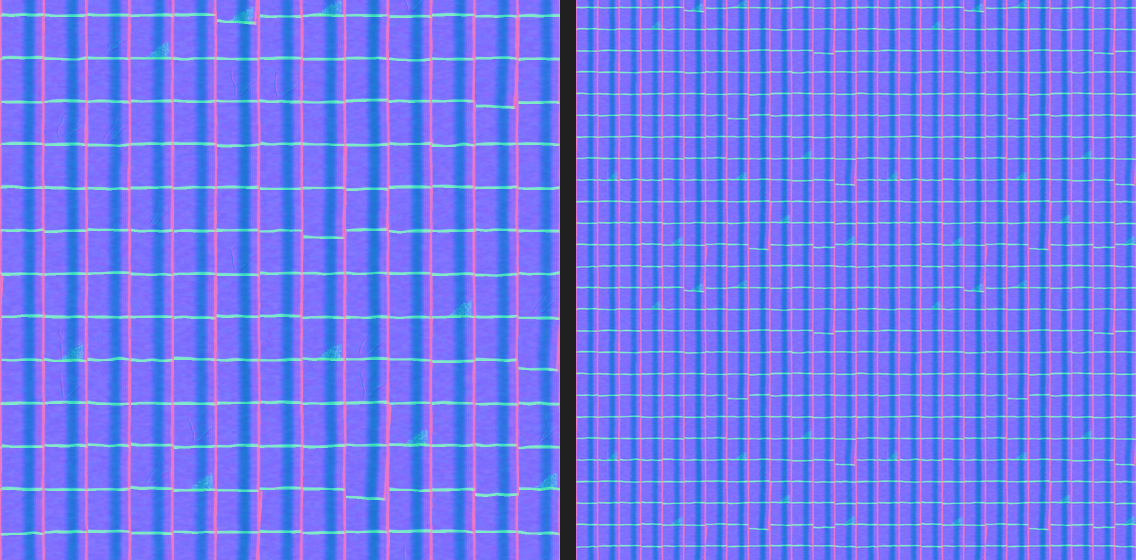
Left, the tile; right, the same tile 2 across and 2 down.
Write a WebGL 1 fragment shader that draws this texture map.

```glsl
precision highp float;
// Tangent-space normal map of overlapping clay roof tiles, some slipped, cracked or chipped.

uniform vec2 u_resolution;

const float TILES = 13.0;               // repeats across and down
const vec2 GRID_OFFSET = vec2(0.03, 0.61);
const float JITTER = 0.05;              // height variation of the lower edges
const float LEAN = 0.035;               // usual rotation of a tile
const float SLIP_SHARE = 0.06;          // share of tiles that slid down
const float SLIP_DROP = 0.16;
const float SLIP_LEAN = 0.13;
const float CRACK_SHARE = 0.09;
const float CHIP_SHARE = 0.05;
const float BASE_SLOPE = -0.12;         // pitch of the flat surface
const float VALLEY_SLOPE = -0.98;       // blue trough
const float RIM_SLOPE = 1.45;           // pink right edge
const float RIM_WIDTH = 0.075;
const float LIP_SLOPE = 1.95;           // green lower edge
const float LIP_WIDTH = 0.062;
const float GRAIN = 0.13;

float hash(vec2 p) {
  vec3 q = fract(vec3(p.xyx) * 0.1031);
  q += dot(q, q.yzx + 33.33);
  return fract((q.x + q.y) * q.z);
}

float noise(vec2 p) {
  vec2 i = floor(p), f = fract(p);
  f = f * f * (3.0 - 2.0 * f);
  return mix(mix(hash(i), hash(i + vec2(1.0, 0.0)), f.x),
             mix(hash(i + vec2(0.0, 1.0)), hash(i + 1.0), f.x), f.y);
}

// Position inside one tile: lower left is (0,0), right edge is x = 1
vec2 tileLocal(vec2 q, vec2 id) {
  float slipped = step(1.0 - SLIP_SHARE, hash(id + 17.0));
  float lean = (hash(id + 41.0) - 0.5) * LEAN
             + slipped * (hash(id + 53.0) - 0.25) * SLIP_LEAN;
  float drop = (hash(id + 71.0) - 0.5) * JITTER
             + slipped * SLIP_DROP * (0.7 + 0.6 * hash(id + 83.0));
  float ripple = (noise(vec2(q.x * 4.0 + 8.0, hash(id) * 90.0)) - 0.5) * 0.03;
  float sway = (noise(vec2(q.y * 3.0 + 8.0, hash(id) * 70.0)) - 0.5) * 0.02;
  return vec2(q.x + lean * (1.0 - q.y) + sway,
              q.y + lean * (q.x - 0.5) + drop + ripple);
}

// Topmost tile: left columns overlap right ones, upper rows overlap lower ones
vec2 findTile(vec2 p, out vec2 id) {
  vec2 cell = floor(p), local = vec2(0.0);
  for (int dx = -1; dx <= 1; dx++) {
    for (int dy = 1; dy >= -1; dy--) {
      vec2 c = cell + vec2(float(dx), float(dy));
      id = mod(c, TILES);
      local = tileLocal(p - c, id);
      if (local.x < 1.0 && local.y > 0.0) return local;
    }
  }
  return local;
}

// Ridge of a thin line as a slope across it
float crease(float d, float width) {
  float t = d / width;
  return t * exp(-t * t);
}

vec2 damage(vec2 l, vec2 id) {
  vec2 slope = vec2(0.0);
  float seed = hash(id + 97.0);
  vec2 rough = vec2(noise(l * 45.0 + seed * 60.0), noise(l * 38.0 + seed * 90.0)) - 0.5;
  // Curved cracks
  if (hash(id + 113.0) < CRACK_SHARE) {
    float bend = 0.09 * sin(l.y * 5.0 + seed * 6.0) + 0.08 * noise(vec2(l.y * 9.0, seed * 50.0));
    float span = smoothstep(0.1, 0.2, l.y) * (1.0 - smoothstep(0.65, 0.85, l.y));
    slope.x += 0.9 * span * crease(l.x - 0.25 - 0.2 * seed - bend - 0.18 * l.y, 0.018);
    float branch = l.y - 0.08 - (l.x - 0.5) * 0.9 - 0.1 * noise(vec2(l.x * 10.0, seed * 30.0));
    float reach = smoothstep(0.5, 0.58, l.x) * (1.0 - smoothstep(0.82, 0.93, l.x));
    slope += vec2(-0.5, 0.6) * reach * crease(branch, 0.025);
  }
  // Wedge broken from the lower right corner
  if (hash(id + 131.0) < CHIP_SHARE) {
    float top = 0.42 * smoothstep(0.15, 0.95, l.x) + 0.08 * rough.x;
    float chip = (1.0 - smoothstep(top - 0.03, top, l.y)) * (1.0 - smoothstep(0.88, 0.93, l.x));
    slope += chip * (vec2(-0.25, 0.42) + rough * 0.6);
  }
  return slope;
}

vec3 tileNormal(vec2 p) {
  vec2 id;
  vec2 l = findTile(p, id);
  vec2 seed = vec2(hash(id + 3.0), hash(id + 7.0)) * 80.0;
  vec2 slope = vec2(0.0, BASE_SLOPE);
  // Cross-section: flat, trough, streaked shoulder, rim
  float valley = smoothstep(0.42, 0.66, l.x) * (1.0 - smoothstep(0.67, 0.85, l.x));
  slope.x += VALLEY_SLOPE * valley * (0.85 + 0.3 * hash(vec2(id.x, 5.0)));
  float shoulder = smoothstep(0.72, 0.84, l.x);
  slope.x += shoulder * (0.1 + 0.1 * sin(l.x * 125.0));
  float rim = smoothstep(1.0 - RIM_WIDTH, 1.0 - 0.4 * RIM_WIDTH, l.x);
  slope.x += RIM_SLOPE * rim + 0.3 * (1.0 - smoothstep(0.0, 0.04, l.x));
  // Lower lip with a faint second step above it
  float width = LIP_WIDTH * (0.75 + 0.5 * noise(vec2(l.x * 3.0 + 5.0, seed.x)));
  float lip = 1.0 - smoothstep(0.65 * width, 1.25 * width, l.y);
  slope.y += LIP_SLOPE * lip * (1.0 - 0.6 * rim) * (0.85 + 0.15 * cos(l.y * 140.0));
  // Clay grain and wear
  vec2 grain = vec2(noise(l * vec2(9.0, 16.0) + seed), noise(l * vec2(8.0, 20.0) + seed.yx)) - 0.5;
  grain += 0.6 * (vec2(noise(l * 34.0 + seed), noise(l * 38.0 + seed.yx)) - 0.5);
  slope += GRAIN * grain + damage(l, id);
  return normalize(vec3(slope, 1.0));
}

void main() {
  vec3 sum = vec3(0.0);
  // Four samples per pixel smooth the edges
  for (int k = 0; k < 4; k++) {
    vec2 tap = vec2(mod(float(k), 2.0), floor(float(k) * 0.5)) * 0.5 - 0.25;
    vec2 uv = (gl_FragCoord.xy + tap) / u_resolution;
    sum += tileNormal(uv * TILES - GRID_OFFSET);
  }
  gl_FragColor = vec4(0.5 + 0.125 * sum, 1.0);
}
```
